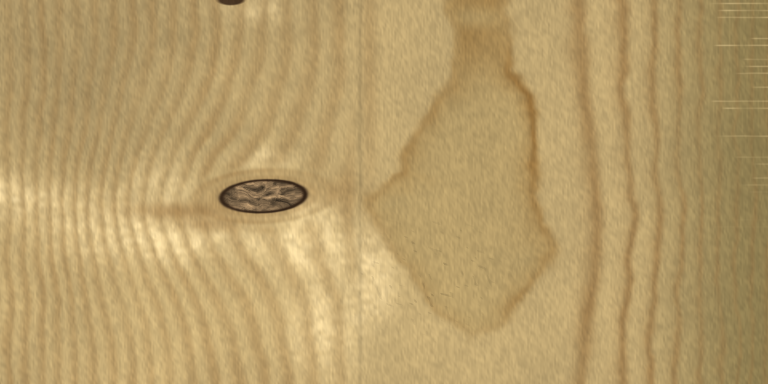
A WebGL 2 fragment shader for this texture:

```glsl
#version 300 es
precision highp float;
// Pine board: growth lines bend around an oval knot at the left, a resin stain
// sits right of a seam, and tighter rings run down the right edge. Lines come
// from warped ring phases; soft Gaussian pools add sheen, hashed noise the grain.
uniform vec2 u_resolution;
out vec4 outColor;

const vec3 WOOD = vec3(0.745, 0.645, 0.445);
const vec3 PALE = vec3(1.0, 0.89, 0.66);
const vec3 OLIVE = vec3(0.52, 0.46, 0.29);
const vec3 RING = vec3(0.59, 0.45, 0.27);
const vec3 RESIN = vec3(0.56, 0.41, 0.21);
const vec3 STAIN = vec3(0.70, 0.60, 0.395);
const vec3 KNOT = vec3(0.50, 0.41, 0.30);
const vec3 BARK = vec3(0.20, 0.14, 0.09);
const vec2 KNOT_POS = vec2(0.686, 0.489);
const vec2 KNOT_SIZE = vec2(0.115, 0.044);
const vec2 CHIP_POS = vec2(0.602, 1.0);
const vec2 CHIP_SIZE = vec2(0.031, 0.012);
const float SEAM_X = 0.938;
const float GRAIN = 0.085;

// Sheen pools: centre and radii
const int POOLS = 10;
const vec4 SHEEN[POOLS] = vec4[POOLS](
  vec4(0.02, 0.49, 0.22, 0.05), vec4(0.42, 0.52, 0.09, 0.07),
  vec4(0.51, 0.36, 0.14, 0.05), vec4(0.80, 0.37, 0.14, 0.07),
  vec4(0.98, 0.30, 0.045, 0.10), vec4(0.67, 0.97, 0.09, 0.035),
  vec4(0.69, 0.59, 0.07, 0.022), vec4(0.86, 0.17, 0.11, 0.15),
  vec4(0.33, 0.40, 0.20, 0.06), vec4(0.81, 0.45, 0.05, 0.03));

float hash(vec2 p) {
  vec3 q = fract(vec3(p.xyx) * 0.1031);
  q += dot(q, q.yzx + 33.33);
  return fract((q.x + q.y) * q.z);
}

float noise(vec2 p) {
  vec2 i = floor(p), f = fract(p);
  f = f * f * (3.0 - 2.0 * f);
  return mix(mix(hash(i), hash(i + vec2(1, 0)), f.x),
             mix(hash(i + vec2(0, 1)), hash(i + vec2(1, 1)), f.x), f.y);
}

float fbm(vec2 p) {
  float sum = 0.0, amp = 0.5;
  for (int i = 0; i < 4; i++) {
    sum += amp * noise(p);
    p = p * 2.03 + 17.0;
    amp *= 0.5;
  }
  return sum;
}

float pool(vec2 p, vec2 centre, vec2 radii) {
  vec2 q = (p - centre) / radii;
  return exp(-dot(q, q));
}

float band(float x, float width) { return exp(-x * x / (width * width)); }

// Slow rise and softer fall across one growth ring
float ringLine(float phase) {
  float s = fract(phase);
  return smoothstep(0.1, 0.65, s) * (1.0 - smoothstep(0.65, 1.0, s));
}

// Horizontal depth inside the stain, from its two side curves
float stainSpan(vec2 p) {
  float upper = 1.05 + 0.125 * smoothstep(0.58, 0.82, p.y);
  float lower = 0.945 + 0.74 * (0.47 - p.y);
  float left = mix(lower, upper, smoothstep(0.455, 0.54, p.y));
  float taper = max(0.32 - p.y, 0.0) / 0.2;
  float right = 1.385 - 0.065 * smoothstep(0.74, 0.83, p.y)
    + 0.042 * band(p.y - 0.34, 0.05) - 0.15 * taper * taper * taper;
  return min(p.x - left, right - p.x);
}

void main() {
  vec2 p = gl_FragCoord.xy / u_resolution.y;
  p.x *= 2.0 * u_resolution.y / u_resolution.x;
  float cloud = fbm(p * 5.0);
  vec2 warp = vec2(fbm(p * 9.0 + 3.0), fbm(p * 9.0 + 41.0)) - 0.47;
  float leftSide = 1.0 - smoothstep(SEAM_X - 0.04, SEAM_X + 0.01, p.x);

  // Base tone, darker at the right edge and the upper left
  vec3 col = WOOD * (0.93 + 0.15 * cloud);
  col = mix(col, OLIVE, 0.85 * smoothstep(1.6, 2.0, p.x));
  col *= 1.0 - 0.09 * pool(p, vec2(0.1, 0.85), vec2(0.5, 0.28));
  col *= 1.0 + 0.07 * pool(p, vec2(0.6, 0.15), vec2(0.5, 0.3));

  // Left growth lines, bowed around the knot
  vec2 k = p - KNOT_POS;
  k.y -= 0.04 * k.x;
  float oval = length(k / KNOT_SIZE) + 0.12 * warp.x;
  float bow = 0.16 * band(p.y - 0.47, 0.24) * smoothstep(0.0, 0.5, p.x);
  bow *= 1.0 - 0.6 * smoothstep(0.55, 0.92, p.x);
  float u = p.x + bow + 0.03 * warp.x;
  float lines = ringLine(24.0 * u - 6.0 * u * u);
  float halo = 1.0 - smoothstep(1.3, 2.2, oval);
  lines = mix(lines, ringLine(oval * 1.5 + 0.3), halo);
  float lineFade = 0.25 + 1.1 * fbm(p * vec2(9.0, 4.0) + 70.0);
  col = mix(col, RING, 0.42 * lines * leftSide * lineFade);

  // Right growth lines, thin and packed toward the edge
  float s = p.x - 1.515 - 0.04 * pool(p, vec2(1.53, 0.45), vec2(0.2, 0.24)) - 0.045 * warp.x;
  float edgePhase = 7.5 * s + 18.0 * s * s;
  float edgeLine = band(fract(edgePhase + 0.5) - 0.5, 0.15) + 0.35 * ringLine(edgePhase + 0.7);
  edgeLine *= smoothstep(-0.07, -0.02, s) * (0.45 + cloud);
  col = mix(col, RING * 0.97, 0.48 * edgeLine * (1.0 - 0.5 * smoothstep(1.65, 1.95, p.x)));

  // Sheen broken by the growth lines and fine flecks
  float sheen = 0.0;
  for (int i = 0; i < POOLS; i++) sheen += pool(p + 0.06 * warp, SHEEN[i].xy, SHEEN[i].zw);
  sheen *= 1.0 - 0.65 * lines * leftSide;
  float fleck = 0.6 + 0.8 * noise(p * vec2(55.0, 75.0));
  col = mix(col, PALE, min(0.58 * sheen * (0.3 + 1.3 * cloud) * fleck, 0.9));
  float shade = pool(p, vec2(0.47, 0.45), vec2(0.12, 0.022))
    + 0.7 * pool(p, vec2(0.56, 0.415), vec2(0.09, 0.018))
    + 0.6 * pool(p, vec2(0.89, 0.50), vec2(0.04, 0.05));
  col = mix(col, RING, 0.6 * min(shade, 1.0));

  // Resin stain: uneven rim, sharper outside, and a brown neck
  vec2 w = p + 0.075 * warp;
  float span = stainSpan(w);
  float slope = (stainSpan(w + vec2(0.0, 0.004)) - span) / 0.004;
  float depth = span / sqrt(1.0 + slope * slope);
  float inside = smoothstep(-0.02, 0.03, depth);
  col = mix(col, STAIN * (0.94 + 0.14 * cloud), 0.7 * inside);
  float rim = 0.6 * band(depth, depth > 0.0 ? 0.04 : 0.016) + 0.5 * band(depth - 0.003, 0.011);
  float rimFade = 0.55 + 0.45 * smoothstep(1.15, 1.38, p.x);
  rimFade *= (1.0 - 0.6 * smoothstep(0.8, 0.9, p.y)) * smoothstep(0.05, 0.24, p.y);
  col = mix(col, RESIN, 0.62 * rim * rimFade * (0.15 + 1.7 * fbm(p * 7.0 + 25.0)));
  float neck = inside * smoothstep(0.70, 0.92, p.y);
  col = mix(col, RESIN, neck * (0.14 + 0.4 * noise(p * vec2(9.0, 22.0))));

  // Seam and the brown band beside it
  col *= 1.0 - 0.09 * band(p.x - SEAM_X, 0.005);
  col = mix(col, RING, 0.3 * pool(p, vec2(0.962, 0.85), vec2(0.02, 0.35)));

  // Knot and the small chip at the top edge
  float streak = fbm(p * vec2(30.0, 90.0) + 9.0 * warp);
  vec3 heart = KNOT * (0.25 + 1.55 * streak);
  col = mix(col, RING, 0.35 * band(oval - 1.15, 0.2));
  col = mix(col, heart, 1.0 - smoothstep(0.93, 1.06, oval));
  col = mix(col, BARK, (0.55 + 0.6 * cloud) * band(oval - 0.96, 0.075));
  float chip = length((p - CHIP_POS) / CHIP_SIZE) + 0.5 * warp.y;
  col = mix(col, BARK * 1.2, 0.9 * (1.0 - smoothstep(0.75, 1.25, chip)));

  // Fine fibres, pores and short cross scratches
  float fibre = noise(p * vec2(150.0, 95.0) + p.yx * 40.0) + noise(p * vec2(240.0, 60.0)) - 1.0;
  col *= 1.0 + GRAIN * fibre;
  float pore = smoothstep(0.78, 0.98, noise(p * vec2(80.0, 100.0) + p.yx * 30.0));
  col *= 1.0 - 0.13 * pore * pool(p, vec2(1.12, 0.28), vec2(0.18, 0.13));
  float row = p.y * 55.0, id = floor(row);
  float start = 1.84 + 0.13 * hash(vec2(id, 7.0));
  float scratch = step(0.4, hash(vec2(id, 3.0))) * band(fract(row) - 0.5, 0.13);
  scratch *= smoothstep(start, start + 0.02, p.x) * smoothstep(0.35, 0.7, p.y);
  col = mix(col, PALE, 0.4 * scratch * noise(p * vec2(30.0, 55.0)));
  outColor = vec4(col, 1.0);
}
```
